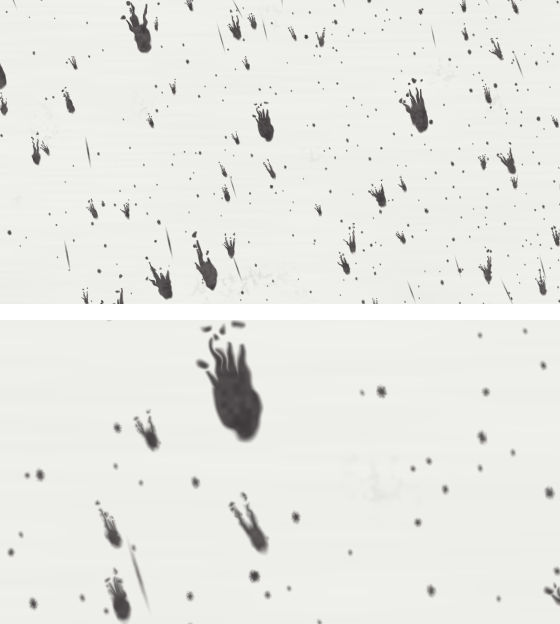
Top: the whole. Bottom: its middle third, enlarged.
This texture is drawn by a WebGL 1 fragment shader. Its source:

```glsl
precision highp float;
// Charcoal ink spatter with slanted, fingered tails on pale ruled paper.
uniform vec2 u_resolution;

const vec3 PAPER = vec3(0.935, 0.936, 0.922);
const vec3 INK_DARK = vec3(0.23, 0.215, 0.22);
const vec3 INK_WORN = vec3(0.42, 0.405, 0.405);
const float EDGE = 0.0032;
const float LEAN = 0.3;

// Sine-free hash: three values in 0..1
vec3 hash3(vec2 p) {
  vec3 q = fract(p.xyx * vec3(0.1031, 0.1030, 0.0973));
  q += dot(q, q.yxz + 33.33);
  return fract((q.xxy + q.yzz) * q.zyx);
}

float noise(vec2 p) {
  vec2 i = floor(p);
  vec2 f = fract(p);
  f = f * f * (3.0 - 2.0 * f);
  float low = mix(hash3(i).x, hash3(i + vec2(1.0, 0.0)).x, f.x);
  float high = mix(hash3(i + vec2(0.0, 1.0)).x, hash3(i + 1.0).x, f.x);
  return mix(low, high, f.y);
}

// Segment whose thickness runs from startWidth to endWidth
float taper(vec2 p, vec2 a, vec2 b, float startWidth, float endWidth) {
  vec2 ab = b - a;
  float t = clamp(dot(p - a, ab) / dot(ab, ab), 0.0, 1.0);
  return length(p - a - ab * t) - mix(startWidth, endWidth, t);
}

float blot(vec2 q, float slim) {
  return (length(q / vec2(slim, 1.0)) - 1.0) * slim;
}

// Fingers fanning up from a unit blot, some ending in a loose bead
float fingers(vec2 q, vec2 seed) {
  float d = 1e3;
  for (int i = 0; i < 6; i++) {
    vec3 h = hash3(seed + float(i) * 7.3);
    vec2 root = vec2((h.x - 0.5) * 0.75, 0.3);
    vec2 tip = vec2(root.x * 2.0 + (h.y - 0.6) * 0.6, mix(1.1, 3.0, h.y * h.z));
    d = min(d, taper(q, root, tip, 0.22, 0.05));
    vec2 bead = tip + (tip - root) * (0.2 + 0.2 * h.x);
    d = min(d, length(q - bead) - 0.17 * h.z);
  }
  return d;
}

// Distance to drops scattered on a jittered grid; rightward raises their odds to the right
float scatter(vec2 p, float cell, float chance, float rightward,
              vec2 radii, float slim, float tail, float seed) {
  float d = 1e3;
  vec2 home = floor(p / cell);
  for (int y = -1; y <= 1; y++) {
    for (int x = -1; x <= 1; x++) {
      vec2 id = home + vec2(float(x), float(y));
      vec2 key = id + seed;
      vec3 h = hash3(key);
      float odds = chance * (1.0 + rightward * (id.x * cell - 0.9));
      if (h.z < odds) {
        vec3 g = hash3(key + 51.7);
        float r = mix(radii.x, radii.y, g.x * g.x);
        float angle = LEAN + (g.y - 0.5) * 0.4;
        vec2 axis = vec2(-sin(angle), cos(angle));
        vec2 offset = p - (id + h.xy) * cell;
        vec2 q = vec2(dot(offset, vec2(axis.y, -axis.x)), dot(offset, axis)) / r;
        vec2 rough = vec2(noise(q * 3.0 + key), noise(q * 3.0 + key + 19.0)) - 0.5;
        q += rough * 0.4 * slim;
        float drop = blot(q, slim * mix(0.85, 1.15, g.z));
        if (tail > 0.0) drop = min(drop, fingers(q, key + 13.0));
        d = min(d, drop * r);
      }
    }
  }
  return d;
}

// Pale paper with soft mottling and faint horizontal ribs
vec3 paper(vec2 p) {
  float mottle = noise(p * 3.0) - 0.5;
  float ribs = noise(vec2(p.x * 5.0, p.y * 95.0)) - 0.5;
  return PAPER + 0.010 * mottle + 0.012 * ribs;
}

// Sparse patches of dry grey dust, streaked along the lean
float dust(vec2 p) {
  vec2 slanted = vec2(p.x + LEAN * p.y, p.y - LEAN * p.x);
  float area = smoothstep(0.80, 1.0, noise(slanted * 6.0 + 8.0));
  float grain = 0.6 * noise(slanted * 70.0) + 0.4 * noise(slanted * 160.0);
  return area * smoothstep(0.45, 0.85, grain);
}

void main() {
  vec2 p = gl_FragCoord.xy / u_resolution.y;

  float ink = scatter(p, 0.30, 0.42, 0.0, vec2(0.026, 0.058), 0.52, 1.0, 23.0);
  ink = min(ink, scatter(p, 0.13, 0.42, 0.0, vec2(0.011, 0.025), 0.52, 1.0, 37.0));
  ink = min(ink, scatter(p, 0.07, 0.24, 0.6, vec2(0.003, 0.008), 0.75, 0.0, 71.0));
  ink = min(ink, scatter(p, 0.04, 0.20, 0.8, vec2(0.0015, 0.0042), 0.8, 0.0, 103.0));
  ink = min(ink, scatter(p, 0.13, 0.18, 0.5, vec2(0.012, 0.030), 0.08, 0.0, 149.0));

  float soft = max(EDGE, 0.6 / u_resolution.y);
  float cover = 1.0 - smoothstep(-soft, soft, ink);
  float wear = 0.6 * noise(p * 40.0) + 0.4 * noise(p * 150.0);
  vec3 inkColor = mix(INK_DARK, INK_WORN, wear);

  vec3 color = mix(paper(p), INK_WORN, 0.12 * dust(p));
  gl_FragColor = vec4(mix(color, inkColor, cover), 1.0);
}
```
